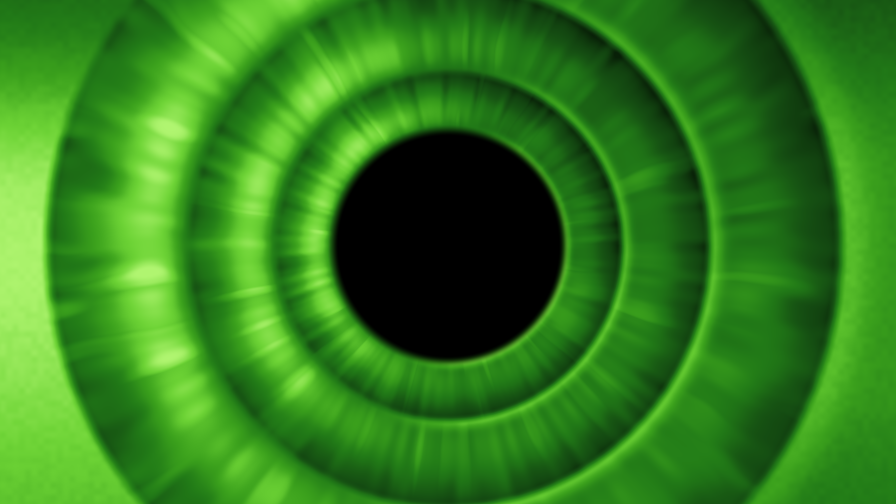
Reproduce this background procedurally as a Shadertoy shader.

```glsl
// Concentric green ridges around a black disc, lit from the left.
// Rings are painted from the outside in; each is a shaded band with
// radial fibres, and one tone value is finally mapped to a green ramp.

const float TAU = 6.2831853;
const vec2 LIGHT_DIR = vec2(-0.96, 0.28);

float hash(vec2 p) {
    vec3 q = fract(vec3(p.xyx) * 0.1031);
    q += dot(q, q.yzx + 33.33);
    return fract((q.x + q.y) * q.z);
}

// Value noise that repeats along x after a whole number of cells
float noise(vec2 p, float period) {
    vec2 cell = floor(p), f = fract(p);
    f = f * f * (3.0 - 2.0 * f);
    float x0 = mod(cell.x, period), x1 = mod(cell.x + 1.0, period);
    return mix(mix(hash(vec2(x0, cell.y)), hash(vec2(x1, cell.y)), f.x),
               mix(hash(vec2(x0, cell.y + 1.0)), hash(vec2(x1, cell.y + 1.0)), f.x), f.y);
}

float bell(float x, float centre, float width) {
    float k = (x - centre) / width;
    return exp(-k * k);
}

// Radial streaks: broad folds, fine fibres and a few pale veins
float fibres(float turn, float r, float seed) {
    float bend = 0.005 * (noise(vec2(turn * 24.0, r * 12.0 + seed), 24.0) - 0.5);
    float a = turn + bend;
    float folds = noise(vec2(a * 60.0, r * 7.0 + seed), 60.0) - 0.5;
    float fine = noise(vec2(a * 150.0, r * 10.0 + seed), 150.0) - 0.5;
    float vein = smoothstep(0.70, 0.95, noise(vec2(a * 110.0, r * 5.0 + seed + 7.0), 110.0));
    return 0.09 * folds + 0.15 * fine + 0.09 * vein;
}

// Tone of one ridge between its inner and outer radius
float ridge(vec2 p, float inner, float outer, float seed) {
    float r = length(p);
    vec2 dir = p / max(r, 0.001);
    float t = (r - inner) / (outer - inner);
    float side = dot(dir, LIGHT_DIR);
    float lit = smoothstep(-0.15, 1.0, side);
    float shade = smoothstep(0.2, -0.5, side);
    float turn = atan(p.y, p.x) / TAU + 0.5;

    float tone = 0.43 + 0.07 * lit - 0.04 * shade;
    tone += (0.09 + 0.24 * lit) * bell(t, 0.30, 0.28);
    tone -= (0.17 - 0.06 * lit) * smoothstep(0.45, 1.0, t);
    tone -= 0.09 * smoothstep(0.2, 0.9, dot(dir, vec2(0.6, 0.8)));
    tone += fibres(turn, r, seed) * smoothstep(-0.05, 0.2, t) * (0.8 + 0.4 * lit);

    // Pale lip on the far side, dark crease on the lit side
    float lip = bell(r - inner, 0.01 * inner, 0.045 * inner);
    return tone + lip * (0.33 * shade - 0.14 * lit);
}

// Smooth surface beyond the last ridge
float outerSkin(vec2 p, float edge) {
    float r = length(p);
    float left = smoothstep(0.3, -0.3, p.x);
    float tone = mix(0.54, 0.84, left);
    tone += 0.16 * bell(r - edge, 0.02, 0.05) * (1.0 - left);
    tone += 0.12 * left * bell(p.y, -0.02, 0.22);
    tone -= mix(0.27, 0.50, left) * smoothstep(0.12, 0.56, p.y);
    tone -= 0.12 * smoothstep(0.25, 0.55, -p.y);
    return tone + 0.035 * (noise(p * 80.0, 4096.0) - 0.5);
}

// Tone 0..1 to black, deep green, leaf green and pale lime
vec3 greenRamp(float tone) {
    vec3 c = mix(vec3(0.0, 0.01, 0.0), vec3(0.08, 0.30, 0.07), smoothstep(-0.1, 0.25, tone));
    c = mix(c, vec3(0.13, 0.48, 0.09), smoothstep(0.20, 0.45, tone));
    c = mix(c, vec3(0.23, 0.63, 0.11), smoothstep(0.40, 0.62, tone));
    c = mix(c, vec3(0.43, 0.83, 0.21), smoothstep(0.57, 0.82, tone));
    return mix(c, vec3(0.69, 0.96, 0.44), smoothstep(0.77, 1.0, tone));
}

void mainImage(out vec4 fragColor, in vec2 fragCoord) {
    vec2 p = (fragCoord - 0.5 * iResolution.xy) / iResolution.y - vec2(0.001, 0.012);
    float radii[4] = float[4](0.231, 0.345, 0.518, 0.787);
    float drift = -0.009;
    float pixel = 1.0 / iResolution.y;

    // Ridges, from the widest to the narrowest
    vec2 q = p - vec2(drift, 0.0);
    float tone = outerSkin(q, radii[3]);
    for (int i = 3; i > 0; i--) {
        float shift = i == 3 ? drift : 0.0;
        float soft = 0.005 + 0.012 * radii[i] + pixel;
        float edge = length(p - vec2(shift, 0.0)) - radii[i];
        float band = ridge(p, radii[i - 1], radii[i], float(i) * 17.0);
        band -= 0.05 * bell(edge, -0.004, 0.014);
        tone = mix(tone, band, smoothstep(soft, -soft, edge));
    }

    // Central disc with a soft border
    float disc = length(p) - radii[0];
    vec3 color = greenRamp(clamp(tone, 0.05, 1.0));
    color *= smoothstep(-0.011 - pixel, 0.009 + pixel, disc);
    fragColor = vec4(color, 1.0);
}
```
